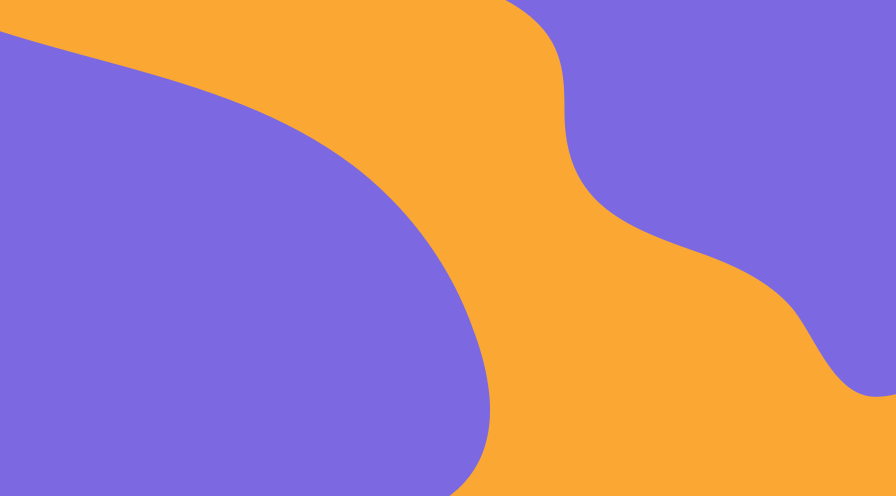
This background is drawn by a Shadertoy shader. Its source:

```glsl
// Two flat violet shapes with flowing outlines on an orange ground.
// Each outline is a chain of cubic Bezier curves; the distance to the curves
// smooths the edge, and an upward ray's crossings decide the side.

const vec3 ORANGE = vec3(0.98, 0.66, 0.20);
const vec3 VIOLET = vec3(0.485, 0.412, 0.885);

vec2 bezier(vec2 a, vec2 b, vec2 c, vec2 d, float t) {
    float u = 1.0 - t;
    return u * u * u * a + 3.0 * u * u * t * b + 3.0 * u * t * t * c + t * t * t * d;
}

// Updates the nearest distance and flips side whenever the ray crosses the curve
void addCurve(vec2 p, vec2 a, vec2 b, vec2 c, vec2 d, inout float nearest, inout float side) {
    const int STEPS = 24;
    vec2 start = a;
    for (int i = 1; i <= STEPS; i++) {
        vec2 end = bezier(a, b, c, d, float(i) / float(STEPS));
        vec2 edge = end - start, q = p - start;
        float h = clamp(dot(q, edge) / dot(edge, edge), 0.0, 1.0);
        nearest = min(nearest, length(q - edge * h));
        if ((start.x > p.x) != (end.x > p.x) && start.y + edge.y * q.x / edge.x > p.y) {
            side = -side;
        }
        start = end;
    }
}

void mainImage(out vec4 fragColor, in vec2 fragCoord) {
    // Canvas height is one unit
    vec2 p = fragCoord / iResolution.y;
    float nearest = 10.0;

    // The right shape lies above its outline, so its side starts inverted
    float side = p.x > 1.019 ? -1.0 : 1.0;

    // Left shape: long shoulder, then the rounded lower end
    vec2 shoulder = vec2(0.711, 0.667), flank = vec2(0.955, 0.333), bulge = vec2(0.988, 0.174);
    addCurve(p, vec2(0.0, 0.937), vec2(0.246, 0.859), vec2(0.505, 0.822), shoulder, nearest, side);
    addCurve(p, shoulder, vec2(0.810, 0.592), vec2(0.904, 0.479), flank, nearest, side);
    addCurve(p, flank, vec2(0.977, 0.275), vec2(0.988, 0.218), bulge, nearest, side);
    addCurve(p, bulge, vec2(0.988, 0.101), vec2(0.962, 0.042), vec2(0.906, 0.0), nearest, side);

    // Right shape: waves descending from the top to the right edge
    vec2 neck = vec2(1.138, 0.775), slope = vec2(1.397, 0.495);
    vec2 bend = vec2(1.596, 0.380), trough = vec2(1.765, 0.200);
    addCurve(p, vec2(1.019, 1.0), vec2(1.136, 0.937), vec2(1.138, 0.859), neck, nearest, side);
    addCurve(p, neck, vec2(1.138, 0.596), vec2(1.249, 0.547), slope, nearest, side);
    addCurve(p, slope, vec2(1.479, 0.467), vec2(1.549, 0.434), bend, nearest, side);
    addCurve(p, bend, vec2(1.643, 0.324), vec2(1.681, 0.200), trough, nearest, side);
    addCurve(p, trough, vec2(1.796, 0.200), vec2(1.826, 0.209), vec2(1.854, 0.225), nearest, side);

    // Blend across one pixel of the signed distance
    float coverage = clamp(0.5 - side * nearest * iResolution.y, 0.0, 1.0);
    fragColor = vec4(mix(ORANGE, VIOLET, coverage), 1.0);
}
```
